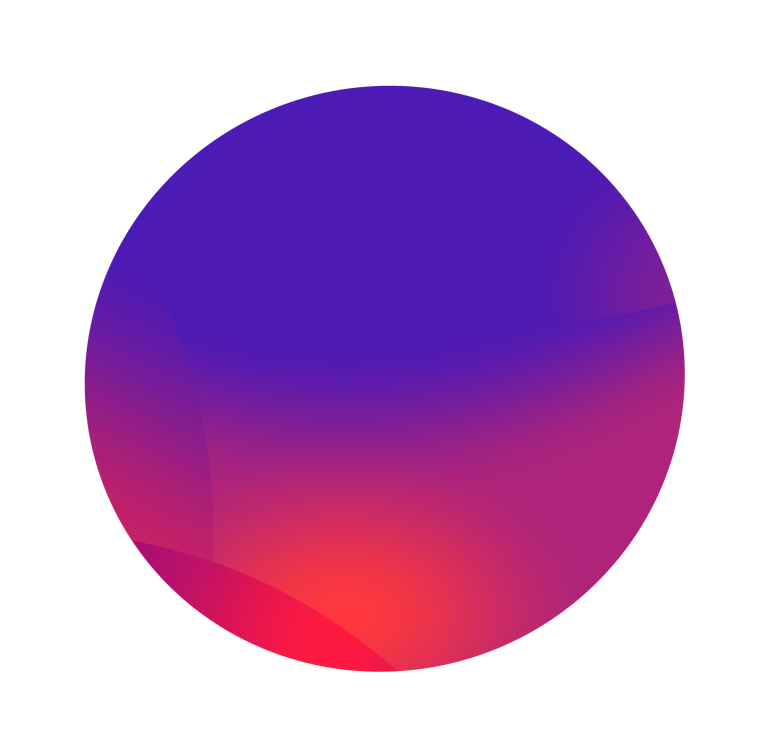
Write a Shadertoy shader that draws this background.

```glsl
// A tilted, nearly round disc on white, filled with a violet to coral gradient.
// Three large circles cut translucent lenses into it, each with its own blend.
// Lengths are in canvas heights, measured from the canvas centre.

const vec3 PAPER   = vec3(1.0);
const vec3 VIOLET  = vec3(0.30, 0.10, 0.71);
const vec3 MAGENTA = vec3(0.68, 0.14, 0.48);
const vec3 CORAL   = vec3(1.00, 0.22, 0.24);
const vec3 CRIMSON = vec3(0.80, 0.13, 0.38);
const vec3 PLUM    = vec3(0.65, 0.05, 0.46);
const vec3 SCARLET = vec3(1.00, 0.10, 0.25);

const vec2  DISC_CENTRE = vec2(0.001, -0.001);
const vec2  DISC_RADII  = vec2(0.3979, 0.3865);
const float DISC_TILT   = 0.308;

// Lens circles: centre x, centre y, radius
const vec3 LEFT_LENS   = vec3(-0.993, -0.201, 0.767);
const vec3 BOTTOM_LENS = vec3(-0.459, -0.913, 0.709);
const vec3 RIGHT_LENS  = vec3(0.193, 0.710, 0.638);

const vec2 GLOW_CENTRE  = vec2(-0.052, -0.313);
const vec2 GLOW_RADII   = vec2(0.35, 0.231);
const vec2 EMBER_CENTRE = vec2(-0.071, -0.347);
const vec2 SIDE_CENTRE  = vec2(0.418, 0.103);
const float EMBER_RADIUS = 0.304;
const float SIDE_RADIUS  = 0.25;
const float SIDE_STRENGTH = 0.55;
const float GRADIENT_BEND = 0.644;
const float LEFT_SLOPE    = 0.45;
const float LENS_OVERLAP  = 0.12;

// 1 inside a shape, 0 outside, with a smooth edge one pixel wide
float coverage(float dist) {
    float halfPixel = 0.75 / iResolution.y;
    return 1.0 - smoothstep(-halfPixel, halfPixel, dist);
}

float lensMask(vec2 p, vec3 lens) {
    return coverage(length(p - lens.xy) - lens.z);
}

// 1 at the centre, falling smoothly to 0 at the given radii
float glow(vec2 p, vec2 centre, vec2 radii) {
    return 1.0 - smoothstep(0.0, 1.0, length((p - centre) / radii));
}

float discDistance(vec2 p) {
    float c = cos(DISC_TILT), s = sin(DISC_TILT);
    vec2 d = p - DISC_CENTRE;
    vec2 q = vec2(c * d.x + s * d.y, c * d.y - s * d.x);
    return (length(q / DISC_RADII) - 1.0) * DISC_RADII.x;
}

// Violet above, magenta below, with a bowed transition and a coral glow
vec3 bodyColour(vec2 p) {
    float dx = p.x - GLOW_CENTRE.x;
    float height = p.y - GRADIENT_BEND * dx * dx;
    vec3 colour = mix(MAGENTA, VIOLET, smoothstep(-0.175, 0.057, height));
    return mix(colour, CORAL, glow(p, GLOW_CENTRE, GLOW_RADII));
}

vec3 rightColour(vec2 p) {
    float side = glow(p, SIDE_CENTRE, vec2(SIDE_RADIUS));
    return mix(VIOLET, MAGENTA, SIDE_STRENGTH * side);
}

vec3 leftColour(vec2 p) {
    float height = p.y + LEFT_SLOPE * (p.x + 0.31);
    return mix(CRIMSON, VIOLET, smoothstep(-0.28, 0.169, height));
}

vec3 bottomColour(vec2 p) {
    return mix(PLUM, SCARLET, glow(p, EMBER_CENTRE, vec2(EMBER_RADIUS)));
}

void mainImage(out vec4 fragColor, in vec2 fragCoord) {
    vec2 p = (fragCoord - 0.5 * iResolution.xy) / iResolution.y;

    // Stack the lenses over the body
    float left = lensMask(p, LEFT_LENS);
    vec3 colour = bodyColour(p);
    colour = mix(colour, rightColour(p), lensMask(p, RIGHT_LENS));
    colour = mix(colour, leftColour(p), left);

    // The bottom lens lets a little of the left one show through
    vec3 bottom = mix(bottomColour(p), CRIMSON, LENS_OVERLAP * left);
    colour = mix(colour, bottom, lensMask(p, BOTTOM_LENS));

    // Trim to the disc
    fragColor = vec4(mix(PAPER, colour, coverage(discDistance(p))), 1.0);
}
```
